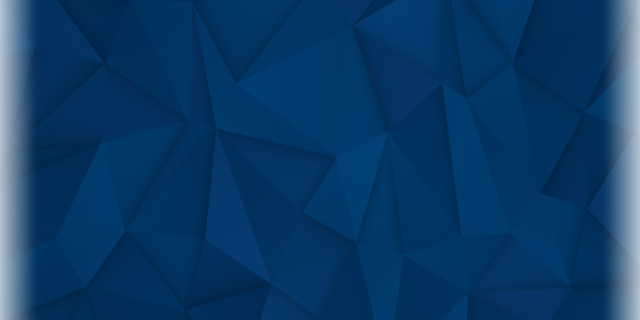
A WebGL 2 fragment shader for this background:

```glsl
#version 300 es
precision highp float;
// Dark blue low-poly facets with soft creases, fading to white at the left and right sides.

uniform vec2 u_resolution;
out vec4 outColor;

// Lengths are in canvas heights unless noted.
const float CELL = 0.25;             // lattice spacing
const vec2 STRETCH = vec2(1.12, 0.88);
const float TILT = 0.48;             // lattice rotation, radians
const float JITTER = 0.76;           // vertex scatter, in cells
const vec3 DARK_BLUE = vec3(0.0, 0.158, 0.315);
const vec3 LIGHT_BLUE = vec3(0.004, 0.252, 0.462);
const vec3 VIOLET_BLUE = vec3(0.030, 0.242, 0.462);
const vec2 GLOW_CENTER = vec2(1.08, 0.60);
const vec2 GLOW_RADIUS = vec2(0.48, 0.55);
const float TONE_SPREAD = 0.62;      // random contrast between facets
const float GLOW_GAIN = 0.36;
const float FACET_GRADIENT = 0.16;
const float CREASE_SHARE = 0.24;     // share of edges that cast a shadow
const float CREASE_DEPTH = 0.20;
const float CREASE_WIDTH = 0.11;     // in cells
const float FADE_PEAK = 0.71;
const float FADE_SLOPE = 6.5;
const float FADE_SOFTNESS = 0.045;

float hash(vec2 p) {
    vec3 q = fract(vec3(p.xyx) * vec3(0.1031, 0.1030, 0.0973));
    q += dot(q, q.yzx + 33.33);
    return fract((q.x + q.y) * q.z);
}

float cross2(vec2 a, vec2 b) { return a.x * b.y - a.y * b.x; }

float turn(vec2 a, vec2 b, vec2 c) { return cross2(b - a, c - a); }

// Distance to the line ab, positive on its left.
float edgeDistance(vec2 p, vec2 a, vec2 b) {
    return cross2(b - a, p - a) / max(length(b - a), 1e-4);
}

vec2 vertexAt(vec2 id) {
    vec2 r = vec2(hash(id + 11.0), hash(id + 57.0));
    return id + (r - 0.5) * JITTER;
}

mat2 latticeMatrix() {
    float c = cos(TILT), s = sin(TILT);
    return mat2(c, s, -s, c) * mat2(STRETCH.x, 0.0, 0.0, STRETCH.y) / CELL;
}

// Premultiplied facet colour in rgb, coverage in a.
vec4 facet(vec2 p, vec2 a, vec2 b, vec2 c, vec2 seed, float pixel) {
    vec3 d = vec3(edgeDistance(p, a, b), edgeDistance(p, b, c), edgeDistance(p, c, a));
    float inside = min(d.x, min(d.y, d.z));
    float cover = smoothstep(-pixel, pixel, inside);
    if (cover <= 0.0) return vec4(0.0);

    // Flat tone, broad central light and a faint slope across the facet.
    vec2 center = (a + b + c) / 3.0;
    vec2 g = (inverse(latticeMatrix()) * center - GLOW_CENTER) / GLOW_RADIUS;
    float angle = 6.2832 * hash(seed + 5.0);
    float tone = 0.42 + TONE_SPREAD * (hash(seed) - 0.5)
        + GLOW_GAIN * exp(-dot(g, g))
        + FACET_GRADIENT * dot(p - center, vec2(cos(angle), sin(angle)));
    vec3 lit = mix(LIGHT_BLUE, VIOLET_BLUE, smoothstep(0.55, 0.9, hash(seed + 23.0)));
    vec3 color = mix(DARK_BLUE, lit, clamp(tone, -0.15, 1.1));

    // Soft shadow inside a random selection of edges.
    vec3 pick = vec3(hash(seed + 31.0), hash(seed + 43.0), hash(seed + 71.0));
    vec3 crease = step(pick, vec3(CREASE_SHARE)) * exp(-max(d, 0.0) / CREASE_WIDTH);
    color *= 1.0 - CREASE_DEPTH * max(crease.x, max(crease.y, crease.z));
    return vec4(color, 1.0) * cover;
}

vec3 facets(vec2 p, float pixel) {
    vec4 sum = vec4(mix(DARK_BLUE, LIGHT_BLUE, 0.5), 1.0) * 1e-4;
    vec2 base = floor(p);
    for (int j = -1; j <= 1; j++) {
        for (int i = -1; i <= 1; i++) {
            vec2 id = base + vec2(i, j);
            vec2 a = vertexAt(id);
            vec2 b = vertexAt(id + vec2(1.0, 0.0));
            vec2 c = vertexAt(id + vec2(1.0, 1.0));
            vec2 d = vertexAt(id + vec2(0.0, 1.0));
            vec2 seed = id + 101.0;
            // Split each quad along the diagonal giving the better pair.
            float splitAC = min(turn(a, b, c), turn(a, c, d));
            float splitBD = min(turn(a, b, d), turn(b, c, d));
            bool useAC = splitAC > splitBD;
            sum += facet(p, a, b, useAC ? c : d, seed, pixel);
            sum += facet(p, useAC ? a : b, c, d, seed + 217.0, pixel);
        }
    }
    return sum.rgb / sum.a;
}

void main() {
    vec2 p = gl_FragCoord.xy / u_resolution.y;
    float aspect = u_resolution.x / u_resolution.y;
    vec3 color = facets(latticeMatrix() * p, 0.8 / (u_resolution.y * CELL));

    // Nearly linear white fade with a soft tail.
    float side = min(p.x, aspect - p.x);
    float ramp = (FADE_PEAK - FADE_SLOPE * side) / FADE_SOFTNESS;
    float fade = FADE_SOFTNESS * log(1.0 + exp(clamp(ramp, -30.0, 30.0)));
    outColor = vec4(mix(color, vec3(1.0), clamp(fade, 0.0, 1.0)), 1.0);
}
```
